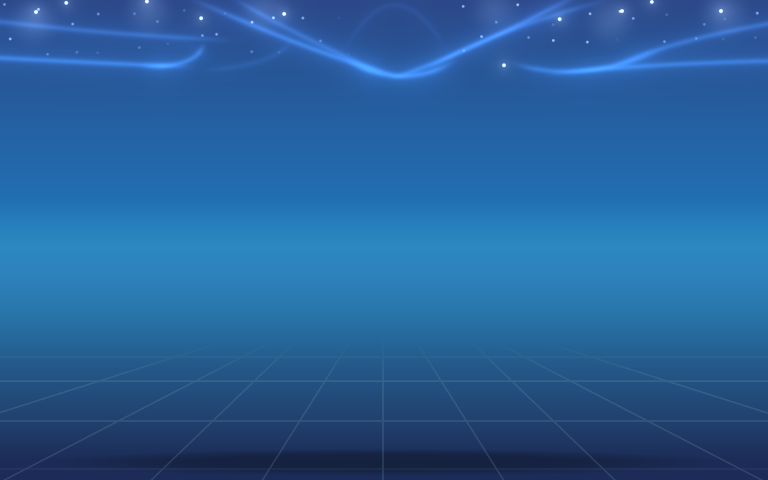
Give the GLSL for this background, as a Shadertoy shader.

```glsl
// A blue stage: a vertical colour ramp with a glowing horizon, a faint
// perspective floor grid, and light ribbons with sparkles along the top.
// Ribbons are distances to Bezier curves; small sparkles use cellular noise.
#define ASPECT 1.6
#define CENTRE_X 0.798
#define RIBBON_TINT vec3(0.12, 0.25, 0.42)
#define RIBBON_CORE 0.006
#define RIBBON_HALO 0.020
#define GRID_TINT vec3(0.42, 0.62, 0.68)
#define GRID_ALPHA 0.26
#define LINE_WIDTH 0.0013
#define SHADOW_TINT vec3(0.075, 0.125, 0.235)
#define SPARK_CELL 0.062

vec2 hash2(vec2 cell) {
    vec2 h = vec2(dot(cell, vec2(127.1, 311.7)), dot(cell, vec2(269.5, 183.3)));
    return fract(sin(h) * 43758.5);
}

// Colour ramp: rgb and depth below the top edge.
vec3 backdrop(float depth) {
    const vec4 stops[11] = vec4[11](
        vec4(0.17, 0.28, 0.53, 0.00), vec4(0.15, 0.33, 0.58, 0.15),
        vec4(0.14, 0.38, 0.64, 0.26), vec4(0.13, 0.43, 0.69, 0.41),
        vec4(0.15, 0.50, 0.74, 0.47), vec4(0.17, 0.53, 0.75, 0.51),
        vec4(0.18, 0.51, 0.74, 0.57), vec4(0.16, 0.47, 0.68, 0.64),
        vec4(0.14, 0.34, 0.53, 0.77), vec4(0.13, 0.25, 0.43, 0.88),
        vec4(0.11, 0.17, 0.34, 0.96));
    vec3 colour = stops[0].rgb;
    for (int i = 1; i < 11; i++) {
        float t = clamp((depth - stops[i-1].w) / (stops[i].w - stops[i-1].w), 0.0, 1.0);
        colour = mix(colour, stops[i].rgb, t);
    }
    return colour;
}

float softLine(float distance, float pixel) {
    float halfWidth = 0.5 * LINE_WIDTH;
    return 1.0 - smoothstep(halfWidth, halfWidth + pixel, distance);
}

// Floor grid, mirrored about the centre line.
float floorGrid(vec2 q, float pixel) {
    const vec4 rowDepth = vec4(0.744, 0.794, 0.877, 0.977);
    const vec4 rowAlpha = vec4(0.35, 0.9, 0.8, 0.35);
    const vec4 railStart = vec4(0.067, 0.179, 0.225, 0.321);
    const vec4 railSlope = vec4(0.63, 1.04, 1.93, 3.15);
    float side = abs(q.x - CENTRE_X);
    float rails = softLine(side, pixel);
    float rows = 0.0;
    for (int i = 0; i < 4; i++) {
        float offset = side - railStart[i] - railSlope[i] * (q.y - 0.708);
        rails = max(rails, softLine(abs(offset) / length(vec2(1.0, railSlope[i])), pixel));
        rows = max(rows, rowAlpha[i] * softLine(abs(q.y - rowDepth[i]), pixel));
    }
    return max(rows, rails * smoothstep(0.69, 0.81, q.y) * 0.85);
}

// Glow around a quadratic Bezier curve, fading at both ends.
float ribbon(vec2 q, vec2 a, vec2 b, vec2 c) {
    float nearest = 1e3, along = 0.0;
    vec2 from = a;
    for (int i = 1; i <= 12; i++) {
        float t = float(i) / 12.0;
        vec2 to = mix(mix(a, b, t), mix(b, c, t), t);
        vec2 edge = to - from;
        float h = clamp(dot(q - from, edge) / dot(edge, edge), 0.0, 1.0);
        float d = length(q - from - edge * h);
        if (d < nearest) { nearest = d; along = t - (1.0 - h) / 12.0; }
        from = to;
    }
    float core = nearest / RIBBON_CORE;
    float fade = smoothstep(0.0, 0.25, along) * smoothstep(1.0, 0.75, along);
    return fade * (0.6 * exp(-core * core) + 0.4 * exp(-nearest / RIBBON_HALO));
}

float ribbons(vec2 q) {
    // Central swag
    float g = ribbon(q, vec2(0.36, -0.02), vec2(0.69, 0.13), vec2(0.86, 0.165)) * 0.75;
    g += ribbon(q, vec2(0.80, 0.166), vec2(0.92, 0.14), vec2(1.26, -0.04)) * 0.7;
    g += ribbon(q, vec2(0.71, 0.120), vec2(0.84, 0.198), vec2(0.96, 0.120)) * 0.8;
    g += ribbon(q, vec2(0.46, -0.02), vec2(0.62, 0.08), vec2(0.82, 0.160)) * 0.5;
    g += ribbon(q, vec2(0.88, 0.150), vec2(1.00, 0.07), vec2(1.30, -0.01)) * 0.5;
    g += ribbon(q, vec2(0.70, 0.140), vec2(0.82, -0.12), vec2(0.95, 0.140)) * 0.15;
    // Left drape
    g += ribbon(q, vec2(-0.20, 0.02), vec2(0.20, 0.075), vec2(0.52, 0.085)) * 0.55;
    g += ribbon(q, vec2(-0.20, 0.11), vec2(0.20, 0.132), vec2(0.42, 0.140)) * 0.8;
    g += ribbon(q, vec2(0.28, 0.138), vec2(0.42, 0.145), vec2(0.425, 0.085)) * 0.75;
    g += ribbon(q, vec2(0.40, 0.148), vec2(0.58, 0.14), vec2(0.61, 0.08)) * 0.2;
    // Right drape
    g += ribbon(q, vec2(1.05, 0.125), vec2(1.20, 0.185), vec2(1.40, 0.095)) * 0.7;
    g += ribbon(q, vec2(1.26, 0.145), vec2(1.42, 0.07), vec2(1.76, 0.025)) * 0.6;
    return g + ribbon(q, vec2(1.12, 0.158), vec2(1.35, 0.128), vec2(1.78, 0.124)) * 0.7;
}

float sparkles(vec2 q) {
    const vec2 bright[10] = vec2[10](
        vec2(0.075, 0.025), vec2(0.138, 0.006), vec2(0.306, 0.003), vec2(0.419, 0.038),
        vec2(0.592, 0.029), vec2(1.050, 0.136), vec2(1.166, 0.040), vec2(1.296, 0.023),
        vec2(1.358, 0.004), vec2(1.502, 0.023));
    float light = 0.0;
    for (int i = 0; i < 10; i++) {
        float d = length(q - bright[i]);
        light += 0.85 * smoothstep(0.0055, 0.0015, d) + 0.16 * exp(-d / 0.013);
    }
    // Scattered faint points, one per cell
    vec2 cell = floor(q / SPARK_CELL), seed = hash2(cell);
    float d = length(q - (cell + 0.15 + 0.7 * seed) * SPARK_CELL);
    float region = smoothstep(0.14, 0.08, q.y) * smoothstep(0.08, 0.13, abs(q.x - 0.83));
    light += region * hash2(cell + 17.0).x * 0.5 * smoothstep(0.0045, 0.001, d);
    // Large soft puffs near the top edge
    for (int i = 0; i < 7; i++) {
        vec2 puff = vec2(0.07 + 0.24 * float(i), 0.02 + 0.03 * hash2(vec2(i, 5)).x);
        light += 0.09 * smoothstep(0.065, 0.0, length(q - puff)) * step(0.15, abs(puff.x - 0.83));
    }
    return light;
}

void mainImage(out vec4 fragColor, in vec2 fragCoord) {
    vec2 uv = fragCoord / iResolution.xy;
    vec2 q = vec2(uv.x * ASPECT, 1.0 - uv.y); // x across, y is depth from the top
    float pixel = 1.0 / iResolution.y;
    vec3 colour = backdrop(q.y);

    // Floor shadow and grid
    vec2 s = (q - vec2(CENTRE_X, 0.963)) / vec2(0.74, 0.030);
    colour = mix(colour, SHADOW_TINT, 0.85 * smoothstep(1.0, 0.1, dot(s, s)));
    colour = mix(colour, GRID_TINT, GRID_ALPHA * floorGrid(q, pixel));

    // Lights above
    if (q.y < 0.28) colour += RIBBON_TINT * ribbons(q) + vec3(0.9, 0.92, 0.9) * sparkles(q);
    fragColor = vec4(clamp(colour, 0.0, 1.0), 1.0);
}
```
